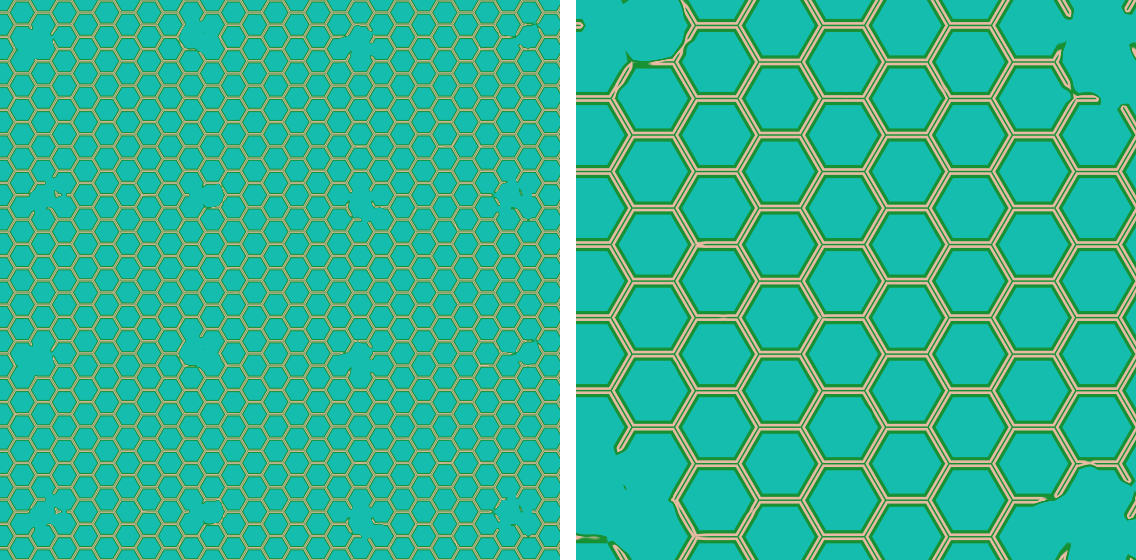
Left: the whole. Right: its middle third, enlarged.
A WebGL 1 fragment shader for this pattern:

```glsl
precision highp float;

// Honeycomb wire mesh on a flat teal ground: each wire is banded green, tan, green.
// Bands are thresholds of the distance to the nearest hexagon edge; a noise field
// eats into that distance, pinching some wires and opening worn patches on a grid.

uniform vec2 u_resolution;

// Layout: one unit is the height of a hexagon
const float COLUMNS = 26.5;
const float ROWS = 23.0;
const float COLUMN_PITCH = 0.8660254;
const vec2 MESH_OFFSET = vec2(0.045, -0.015);

// Half widths of the nested wire bands
const float RIM_HALF = 0.090;
const float STRAND_HALF = 0.046;
const float CORE_HALF = 0.010;

// Wear
const float PATCH_SPACING = 6.5;
const float PATCH_ORIGIN = 1.85;
const float PATCH_JITTER = 0.6;
const float PATCH_INNER = 0.2;
const float PATCH_OUTER = 1.25;
const float WEAR_PERIOD = 2.0;      // patch rows before the wear recurs
const float GRAIN_SCALE = 3.0;      // noise cells per hexagon height
const float GRAIN_AMOUNT = 0.9;
const float WEAR_START = 0.37;
const float WEAR_FULL = 0.75;
const float WEAR_DEPTH = 0.14;

const vec3 GROUND = vec3(0.08, 0.74, 0.68);
const vec3 GREEN = vec3(0.09, 0.57, 0.20);
const vec3 TAN = vec3(0.90, 0.73, 0.64);

float hash(vec2 p) {
    vec3 q = fract(vec3(p.xyx) * 0.1031);
    q += dot(q, q.yzx + 33.33);
    return fract((q.x + q.y) * q.z);
}

// Hash that recurs vertically along with the worn patches
float grainHash(vec2 cell) {
    float period = GRAIN_SCALE * PATCH_SPACING * WEAR_PERIOD;
    return hash(vec2(cell.x, mod(cell.y, period)) + 7.0);
}

float grain(vec2 p) {
    vec2 cell = floor(p);
    vec2 f = fract(p);
    f = f * f * (3.0 - 2.0 * f);
    float low = mix(grainHash(cell), grainHash(cell + vec2(1.0, 0.0)), f.x);
    float high = mix(grainHash(cell + vec2(0.0, 1.0)), grainHash(cell + 1.0), f.x);
    return mix(low, high, f.y);
}

// Distance to the nearest edge of a flat-topped hexagon tiling
float hexEdge(vec2 p) {
    vec2 period = vec2(2.0 * COLUMN_PITCH, 1.0);
    vec2 a = mod(p + 0.5 * period, period) - 0.5 * period;
    vec2 b = mod(p, period) - 0.5 * period;
    vec2 local = abs(dot(a, a) < dot(b, b) ? a : b);
    return 0.5 - max(local.y, dot(local, vec2(COLUMN_PITCH, 0.5)));
}

// Strength of the worn patch in the surrounding grid cell
float wornPatch(vec2 p) {
    vec2 grid = (p - PATCH_ORIGIN) / PATCH_SPACING + 0.5;
    vec2 cell = floor(grid);
    vec2 id = vec2(cell.x, mod(cell.y, WEAR_PERIOD)) + 3.0;
    vec2 jitter = (vec2(hash(id + 17.0), hash(id + 41.0)) - 0.5) * PATCH_JITTER;
    float dist = length((fract(grid) - 0.5) * PATCH_SPACING - jitter);
    float fade = 1.0 - smoothstep(PATCH_INNER, PATCH_OUTER, dist);
    return fade * mix(0.6, 1.0, hash(id));
}

// How far the wire bands shrink at p
float erosion(vec2 p) {
    float wear = wornPatch(p) + GRAIN_AMOUNT * (grain(p * GRAIN_SCALE) - 0.5);
    return WEAR_DEPTH * smoothstep(WEAR_START, WEAR_FULL, wear);
}

// Share of a pixel covered by a band centred on the edge
float coverage(float dist, float halfWidth, float pixel) {
    float near = clamp((halfWidth - dist) / pixel + 0.5, 0.0, 1.0);
    float far = clamp((-halfWidth - dist) / pixel + 0.5, 0.0, 1.0);
    return max(near - far, 0.0);
}

void main() {
    vec2 uv = gl_FragCoord.xy / u_resolution;
    vec2 p = uv * vec2(COLUMNS * COLUMN_PITCH, ROWS);
    float pixel = ROWS / u_resolution.y;

    float dist = hexEdge(p - MESH_OFFSET);
    float worn = erosion(p);

    vec3 color = mix(GROUND, GREEN, coverage(dist, RIM_HALF - worn, pixel));
    color = mix(color, TAN, coverage(dist, STRAND_HALF - worn, pixel));
    color = mix(color, GREEN, coverage(dist, CORE_HALF - worn, pixel));

    gl_FragColor = vec4(color, 1.0);
}
```
